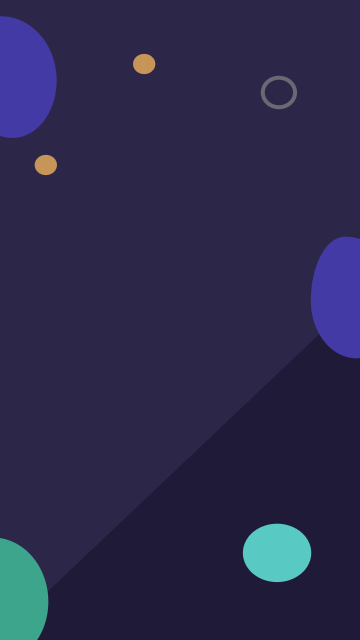
A Shadertoy shader for this background:

```glsl
const vec3 NIGHT  = vec3(0.173, 0.153, 0.286);
const vec3 SHADE  = vec3(0.122, 0.102, 0.220);
const vec3 VIOLET = vec3(0.263, 0.227, 0.647);
const vec3 GREEN  = vec3(0.235, 0.647, 0.549);
const vec3 TEAL   = vec3(0.345, 0.792, 0.765);
const vec3 AMBER  = vec3(0.784, 0.584, 0.345);
const vec3 GREY   = vec3(0.420, 0.408, 0.455);

// Lengths and positions are fractions of the canvas height.
const vec2 SLOPE_START = vec2(0.0755, 0.0768);
const vec2 SLOPE_DIR   = vec2(0.7259, 0.6878);

const vec2 BLOB_TOP_X    = vec2(0.0534, 0.0872); // left, right radii
const vec2 BLOB_BOTTOM_X = vec2(0.0716, 0.0690);
const vec2 BLOB_Y        = vec2(0.1003, 0.0898); // upper, lower radii
const float BLOB_LEAN    = 0.0182;

const vec2 VIOLET_LEFT  = vec2(0.0013, 0.8743);
const vec2 VIOLET_RIGHT = vec2(0.5391, 0.5299);
const vec2 GREEN_POS    = vec2(-0.0117, 0.0599);

const vec2 TEAL_POS     = vec2(0.4329, 0.1361);
const vec2 TEAL_RADII   = vec2(0.0534, 0.0456);
const vec2 AMBER_HIGH   = vec2(0.2253, 0.9000);
const vec2 AMBER_LOW    = vec2(0.0716, 0.7422);
const vec2 AMBER_RADII  = vec2(0.0174, 0.0158);
const vec2 RING_POS     = vec2(0.4358, 0.8555);
const vec2 RING_RADII   = vec2(0.0252, 0.0230);
const float RING_HALF_WIDTH = 0.0031;

// Approximate signed distance to an axis-aligned ellipse.
float ellipse(vec2 p, vec2 radii) {
    float k = length(p / radii);
    float slope = length(p / (radii * radii));
    return k * (k - 1.0) / max(slope, 1e-4);
}

// Four quarter ellipses joined into a leaning egg.
float blob(vec2 p) {
    bool upper = p.y > 0.0;
    if (!upper) p.x -= BLOB_LEAN;
    vec2 sides = upper ? BLOB_TOP_X : BLOB_BOTTOM_X;
    vec2 radii = vec2(p.x < 0.0 ? sides.x : sides.y,
                      upper ? BLOB_Y.x : BLOB_Y.y);
    return ellipse(p, radii);
}

void paint(inout vec3 color, vec3 ink, float dist) {
    float pixel = 1.0 / iResolution.y;
    color = mix(color, ink, clamp(0.5 - dist / pixel, 0.0, 1.0));
}

void mainImage(out vec4 fragColor, in vec2 fragCoord) {
    vec2 p = fragCoord / iResolution.y;
    vec3 color = NIGHT;

    // Dark slope
    vec2 slopeNormal = vec2(-SLOPE_DIR.y, SLOPE_DIR.x);
    paint(color, SHADE, dot(p - SLOPE_START, slopeNormal));

    // Large blobs
    paint(color, VIOLET, min(blob(p - VIOLET_LEFT), blob(p - VIOLET_RIGHT)));
    paint(color, GREEN, blob(p - GREEN_POS));

    // Ovals and ring
    paint(color, TEAL, ellipse(p - TEAL_POS, TEAL_RADII));
    paint(color, AMBER, min(ellipse(p - AMBER_HIGH, AMBER_RADII),
                            ellipse(p - AMBER_LOW, AMBER_RADII)));
    paint(color, GREY, abs(ellipse(p - RING_POS, RING_RADII)) - RING_HALF_WIDTH);

    fragColor = vec4(color, 1.0);
}
```
